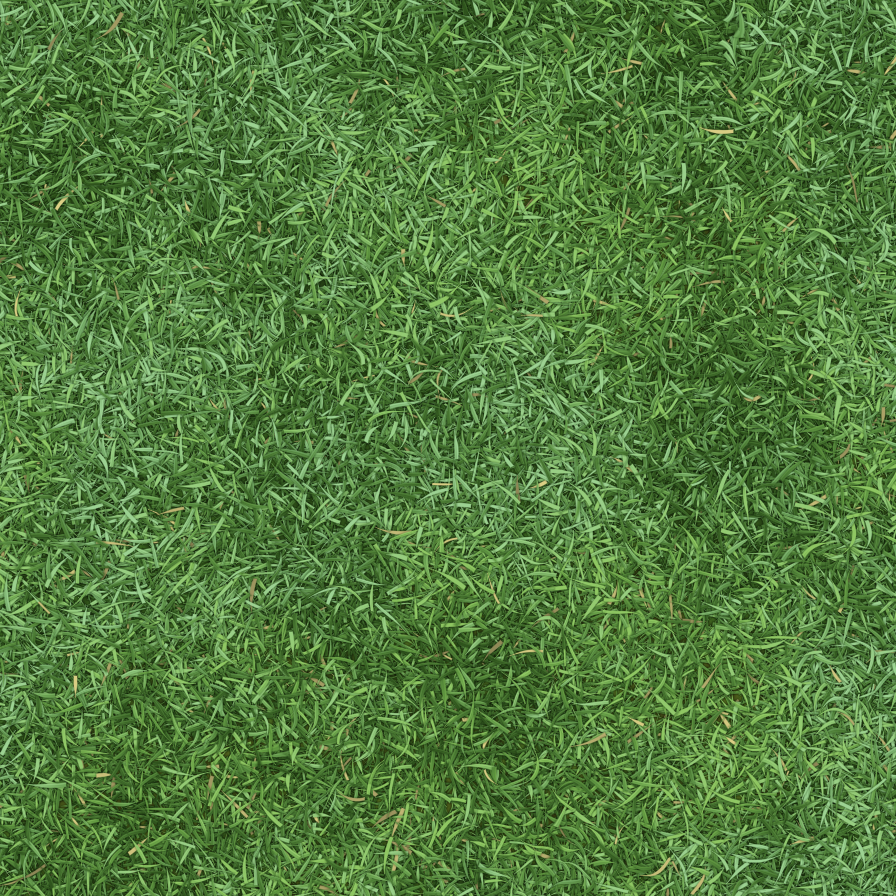
This texture is drawn by a Shadertoy shader. Its source:

```glsl
#define LAYERS 17
#define CELLS_LOW 56.0
#define CELLS_TOP 38.0
#define BLADE_WIDTH 0.0020
#define SHADOW_REACH 0.0034
#define SHADOW_DEPTH 0.21
#define TONE_MEAN 0.70
#define TONE_SPREAD 1.05
#define STRAW_SHARE 0.012
#define GAIN 1.04

const vec3 SOIL = vec3(0.17, 0.29, 0.09);
const vec3 DEEP = vec3(0.18, 0.32, 0.11);
const vec3 LEAF = vec3(0.29, 0.47, 0.20);
const vec3 WARM_LIGHT = vec3(0.38, 0.59, 0.25);
const vec3 COOL_LIGHT = vec3(0.43, 0.63, 0.38);
const vec3 WARM_PALE = vec3(0.54, 0.75, 0.37);
const vec3 COOL_PALE = vec3(0.59, 0.79, 0.55);
const vec3 STRAW = vec3(0.76, 0.72, 0.46);
const vec3 SHADOW_TINT = vec3(1.05, 0.9, 1.15);

// Three random values in 0..1 per integer cell
vec3 hash3(vec2 cell, float seed) {
    uvec3 v = uvec3(ivec3(vec3(cell, seed)) + 4096);
    v = v * 1664525u + 1013904223u;
    v.x += v.y * v.z; v.y += v.z * v.x; v.z += v.x * v.y;
    v ^= v >> 16u;
    v.x += v.y * v.z; v.y += v.z * v.x; v.z += v.x * v.y;
    return vec3(v >> 8u) / 16777216.0;
}

float noise(vec2 p, float seed) {
    vec2 i = floor(p), f = fract(p);
    f = f * f * (3.0 - 2.0 * f);
    float low = mix(hash3(i, seed).x, hash3(i + vec2(1, 0), seed).x, f.x);
    float high = mix(hash3(i + vec2(0, 1), seed).x, hash3(i + 1.0, seed).x, f.x);
    return mix(low, high, f.y);
}

float patches(vec2 p, float seed) {
    return 0.45 * noise(p, seed) + 0.32 * noise(p * 2.1, seed + 1.0)
         + 0.23 * noise(p * 4.7, seed + 2.0);
}

// Dark to pale green, with a warm or cool cast
vec3 grassColour(float tone, float warmth) {
    float t = clamp(tone, 0.0, 1.0) * 3.0;
    vec3 c = mix(DEEP, LEAF, min(t, 1.0));
    c = mix(c, mix(COOL_LIGHT, WARM_LIGHT, warmth), clamp(t - 1.0, 0.0, 1.0));
    c = mix(c, mix(COOL_PALE, WARM_PALE, warmth), clamp(t - 2.0, 0.0, 1.0));
    return c * (1.0 + 0.25 * min(tone, 0.0));
}

void mainImage(out vec4 fragColor, in vec2 fragCoord) {
    vec2 uv = fragCoord / iResolution.y;
    float pixel = 1.0 / iResolution.y;

    // Broad variation across the lawn
    float light = patches(uv * 5.0, 201.0) - 0.5;
    float yellow = patches(uv * 4.0, 211.0) - 0.5;
    float flow = 6.28 * noise(uv * 9.0, 221.0);

    vec3 colour = SOIL * (0.75 + 0.6 * noise(uv * 120.0, 231.0));
    colour += vec3(0.09, 0.02, 0.0) * smoothstep(0.0, 0.25, yellow);

    for (int layer = 0; layer < LAYERS; layer++) {
        float id = float(layer);
        float depth = id / float(LAYERS - 1);
        float cells = mix(CELLS_LOW, CELLS_TOP, depth * depth);
        vec2 grid = uv * cells + 20.0 * hash3(vec2(0), 100.0 + id).xy;
        vec2 home = floor(grid);

        for (int k = 0; k < 9; k++) {
            vec2 cell = home + vec2(k % 3 - 1, k / 3 - 1);
            vec3 place = hash3(cell, id);
            vec2 p = (grid - cell - place.xy) / cells;
            if (length(p) * cells > 1.25) continue;
            vec3 look = hash3(cell, id + 40.0);
            vec3 form = hash3(cell, id + 70.0);

            // Gently bent blade, tapering to the tip
            float angle = 6.2832 * place.z + 0.5 * sin(flow - 6.2832 * place.z);
            vec2 along = vec2(cos(angle), sin(angle));
            vec2 q = vec2(dot(p, along), dot(p, vec2(-along.y, along.x)));
            float halfLength = mix(0.35, 0.88, form.x) / cells;
            float s = q.x / halfLength;
            q.y += (form.y - 0.5) * 0.3 * halfLength * (s * s - 0.3);
            float width = BLADE_WIDTH * mix(0.45, 1.05, form.z) * (0.8 + 0.35 * depth);
            float taper = 1.0 - 0.9 * smoothstep(-0.3, 1.0, s);
            float d = max(abs(q.y) - width * taper, abs(q.x) - halfLength);

            // Shade cast on the blades below
            float shade = 1.0 - smoothstep(0.0, SHADOW_REACH, d);
            colour *= 1.0 - SHADOW_DEPTH * SHADOW_TINT * shade * shade;

            // Blade tint, bright side and fold
            float tone = TONE_MEAN + TONE_SPREAD * (look.x - 0.5)
                       + 0.3 * (depth - 0.7) + 0.8 * light + 0.12 * s;
            float across = q.y / width;
            tone += 0.13 * across * sign(along.x) - 0.1 * exp(-14.0 * across * across);
            float warmth = clamp(look.y + 1.8 * yellow, 0.0, 1.0);
            vec3 blade = grassColour(tone, warmth);
            float dry = step(1.0 - STRAW_SHARE * (1.0 + 5.0 * max(yellow, 0.0)), look.z);
            blade = mix(blade, STRAW * (0.7 + 0.4 * look.x), dry);

            float cover = 1.0 - smoothstep(-0.8 * pixel, 0.8 * pixel, d);
            colour = mix(colour, blade, cover);
        }
    }
    fragColor = vec4(colour * GAIN, 1.0);
}
```
